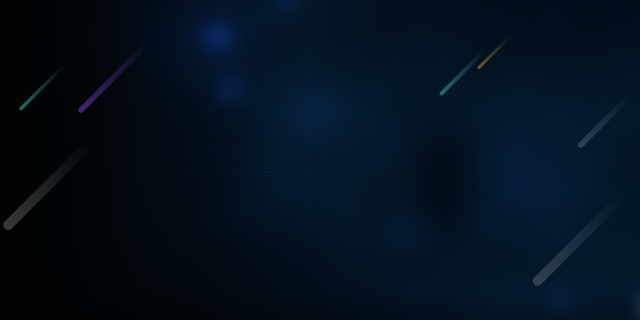
Reproduce this background procedurally as a WebGL 1 fragment shader.

```glsl
precision highp float;
// Dark navy backdrop: a left-to-right gradient with soft cloud glows and
// shadows, a fine grid fading out around the left centre, and diagonal
// rounded light streaks that fade towards their upper right ends.
// Coordinates: y runs 0..1, x runs 0..2 on a two-to-one canvas.

uniform vec2 u_resolution;

#define GRID_PERIOD 0.0104
#define GRID_STRENGTH 0.20
#define CLOUD_SCALE 4.5
#define CLOUD_STRENGTH 0.32
#define STREAK_OPACITY 0.85
#define BLACK_TEAL vec3(0.003, 0.012, 0.016)
#define NAVY vec3(0.015, 0.092, 0.170)
#define TEAL vec3(0.18, 0.48, 0.45)
#define VIOLET vec3(0.30, 0.17, 0.50)
#define GOLD vec3(0.50, 0.41, 0.19)
#define ASH vec3(0.25, 0.25, 0.25)
#define SLATE vec3(0.22, 0.28, 0.35)

float hash(vec2 p) {
  p = fract(p * vec2(0.1031, 0.1030));
  p += dot(p, p.yx + 33.33);
  return fract((p.x + p.y) * p.x * 7.13);
}

float valueNoise(vec2 p) {
  vec2 cell = floor(p);
  vec2 f = fract(p);
  f = f * f * (3.0 - 2.0 * f);
  float low = mix(hash(cell), hash(cell + vec2(1.0, 0.0)), f.x);
  float high = mix(hash(cell + vec2(0.0, 1.0)), hash(cell + 1.0), f.x);
  return mix(low, high, f.y);
}

float clouds(vec2 p) {
  float sum = 0.0;
  float weight = 0.5;
  for (int i = 0; i < 3; i++) {
    sum += weight * valueNoise(p);
    p = p * 2.0 + 7.3;
    weight *= 0.5;
  }
  return sum / 0.875;
}

// Gaussian falloff with separate horizontal and vertical radii
float glow(vec2 p, vec2 centre, vec2 radius) {
  vec2 d = (p - centre) / radius;
  return exp(-dot(d, d));
}

// Rounded 45 degree line, brightest at its lower left head
vec3 streak(vec3 base, vec2 p, vec2 head, float span, float radius, vec3 tint) {
  vec2 d = p - head;
  float along = clamp((d.x + d.y) / (2.0 * span), 0.0, 1.0);
  float dist = length(d - along * span) - radius;
  float soft = 0.75 / u_resolution.y;
  float cover = 1.0 - smoothstep(-soft, soft, dist);
  return mix(base, tint, cover * (1.0 - along) * STREAK_OPACITY);
}

vec3 backdrop(vec2 p) {
  vec3 color = mix(BLACK_TEAL, NAVY, smoothstep(0.0, 1.25, p.x));

  // Broad shading
  color *= 1.0 - 0.36 * smoothstep(0.55, 1.0, p.y) * smoothstep(0.8, 1.3, p.x);
  color *= 1.0 - 0.40 * glow(p, vec2(0.75, 0.0), vec2(0.55, 0.30));
  color *= 1.0 - 0.25 * (1.0 - smoothstep(0.0, 0.10, p.y));
  color *= 1.0 + CLOUD_STRENGTH * (clouds(p * CLOUD_SCALE) - 0.5);

  // Blue glows
  color += vec3(0.020, 0.065, 0.190) * glow(p, vec2(0.68, 0.885), vec2(0.055, 0.050));
  color += vec3(0.008, 0.030, 0.085) * glow(p, vec2(0.66, 0.88), vec2(0.20, 0.17));
  color += vec3(0.010, 0.045, 0.120) * glow(p, vec2(0.72, 0.72), vec2(0.055, 0.055));
  color += vec3(0.012, 0.035, 0.090) * glow(p, vec2(0.90, 1.0), vec2(0.050, 0.040));
  color += vec3(0.006, 0.045, 0.085) * glow(p, vec2(0.97, 0.65), vec2(0.14, 0.10));
  color += vec3(0.003, 0.022, 0.045) * glow(p, vec2(0.86, 0.44), vec2(0.22, 0.20));
  color += vec3(0.005, 0.020, 0.055) * glow(p, vec2(1.28, 0.27), vec2(0.08, 0.07));
  color += vec3(0.005, 0.022, 0.050) * glow(p, vec2(1.60, 0.42), vec2(0.17, 0.18));
  color += vec3(0.010, 0.025, 0.055) * glow(p, vec2(1.75, 0.06), vec2(0.05, 0.05));
  color += vec3(0.080, 0.090, 0.110) * glow(p, vec2(2.01, 0.04), vec2(0.030, 0.055));

  // Dark hollow right of the centre
  color *= 1.0 - 0.50 * glow(p, vec2(1.39, 0.44), vec2(0.12, 0.19));
  return color;
}

// Crossing dark lines, smooth enough to survive small sizes
float gridShade(vec2 p) {
  vec2 wave = 0.5 + 0.5 * cos(6.2832 * p / GRID_PERIOD);
  float mask = glow(p, vec2(0.74, 0.48), vec2(0.30, 0.34));
  return 1.0 - GRID_STRENGTH * mask * (max(wave.x, wave.y) - 0.5) * 2.0;
}

void main() {
  vec2 p = gl_FragCoord.xy / u_resolution * vec2(2.0, 1.0);
  vec3 color = backdrop(p) * gridShade(p);

  // Left streaks
  color = streak(color, p, vec2(0.066, 0.661), 0.134, 0.0055, TEAL);
  color = streak(color, p, vec2(0.253, 0.656), 0.210, 0.0085, VIOLET);
  color = streak(color, p, vec2(0.026, 0.297), 0.253, 0.0155, ASH);

  // Right streaks
  color = streak(color, p, vec2(1.380, 0.708), 0.130, 0.0060, TEAL);
  color = streak(color, p, vec2(1.497, 0.789), 0.096, 0.0045, GOLD);
  color = streak(color, p, vec2(1.815, 0.547), 0.152, 0.0090, SLATE);
  color = streak(color, p, vec2(1.680, 0.122), 0.258, 0.0150, SLATE);

  gl_FragColor = vec4(color, 1.0);
}
```
